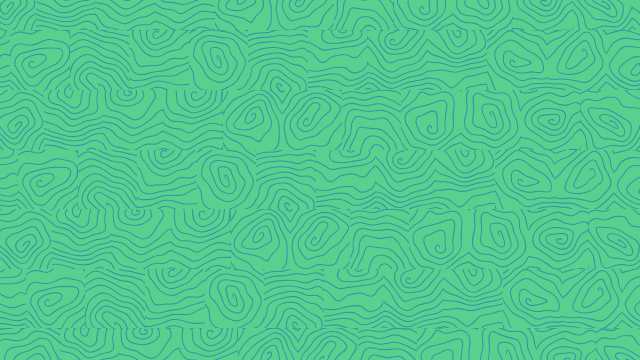
Write a Shadertoy shader that draws this pattern.

```glsl
const vec3 GROUND = vec3(0.357, 0.812, 0.558);
const vec3 INK = vec3(0.13, 0.60, 0.655);
const float TILE = 0.1656;       // row height and hub pitch
const float SPACING = 0.0200;    // distance between strokes
const float HALF_WIDTH = 0.00135;

float hash(vec2 p) {
    vec3 q = fract(vec3(p.xyx) * 0.1031);
    q += dot(q, q.yzx + 33.33);
    return fract((q.x + q.y) * q.z);
}

vec2 gradientAt(vec2 cell, float seed) {
    float angle = 6.28319 * hash(cell + seed * 17.3);
    return vec2(cos(angle), sin(angle));
}

float gradientNoise(vec2 p, float seed) {
    vec2 i = floor(p), f = p - i;
    vec2 u = f * f * f * (f * (f * 6.0 - 15.0) + 10.0);
    vec2 e = vec2(1.0, 0.0);
    float a = dot(gradientAt(i, seed), f);
    float b = dot(gradientAt(i + e.xy, seed), f - e.xy);
    float c = dot(gradientAt(i + e.yx, seed), f - e.yx);
    float d = dot(gradientAt(i + e.xx, seed), f - e.xx);
    return mix(mix(a, b, u.x), mix(c, d, u.x), u.y);
}

vec2 warp(vec2 p, float seed) {
    vec2 broad = vec2(gradientNoise(p * 7.0, seed), gradientNoise(p * 7.0, seed + 1.0));
    vec2 fine = vec2(gradientNoise(p * 15.0, seed + 2.0), gradientNoise(p * 15.0, seed + 3.0));
    return 0.045 * broad + 0.026 * fine;
}

// Offset from the horizontally nearest hub; neighbours spin in opposite ways.
vec2 hubOffset(vec2 p, float seed) {
    float tile = floor(p.x / TILE);
    float nearest = 10.0;
    vec2 offset = vec2(0.0);
    for (float i = -2.0; i <= 2.0; i++) {
        float id = tile + i;
        vec2 key = vec2(id + 50.0, seed);
        float pick = hash(key + 7.0);
        float side = pick < 0.18 ? -0.5 : (pick > 0.78 ? 0.5 : 0.0);
        vec2 d = p - TILE * vec2(id + 0.5, side);
        bool present = i == 0.0 || hash(key + 23.0) > 0.2;
        if (present && abs(d.x) < nearest) {
            nearest = abs(d.x);
            float spin = mod(id, 2.0) < 0.5 ? 1.0 : -1.0;
            offset = vec2(d.x * spin, d.y);
        }
    }
    return offset;
}

// Stroke count along a warped spiral, cut into independent rows.
float spiralPhase(vec2 p) {
    float row = floor(p.y / TILE + 0.47);
    float seed = 5.0 + 11.0 * mod(row, 2.0);
    vec2 local = vec2(p.x + row * 0.011 + 0.5 * TILE * mod(row, 2.0),
                      p.y - (row + 0.03) * TILE);
    vec2 d = hubOffset(local, seed) + warp(local, seed);
    d.x *= 0.88;
    return length(d) / SPACING + atan(d.y, d.x) / 6.28319;
}

float wrappedDelta(float a, float b) {
    float d = a - b;
    return d - round(d);
}

// Distance to the closest stroke, corrected by the local slope of the phase.
float strokeDistance(vec2 p) {
    const float STEP = 0.0005;
    float phase = spiralPhase(p);
    vec2 slope = vec2(wrappedDelta(spiralPhase(p + vec2(STEP, 0.0)), phase),
                      wrappedDelta(spiralPhase(p + vec2(0.0, STEP)), phase)) / STEP;
    float steepness = clamp(length(slope), 0.3 / SPACING, 2.2 / SPACING);
    return abs(fract(phase) - 0.5) / steepness;
}

void mainImage(out vec4 fragColor, in vec2 fragCoord) {
    vec2 p = fragCoord / iResolution.y;
    float pixel = 1.0 / iResolution.y;

    // Pen pressure varies slightly along each stroke.
    float halfWidth = HALF_WIDTH * (1.0 + 0.35 * gradientNoise(p * 24.0, 40.0));
    float edge = 0.7 * pixel;
    float ink = smoothstep(-edge, edge, halfWidth - strokeDistance(p));

    fragColor = vec4(mix(GROUND, INK, ink), 1.0);
}
```
